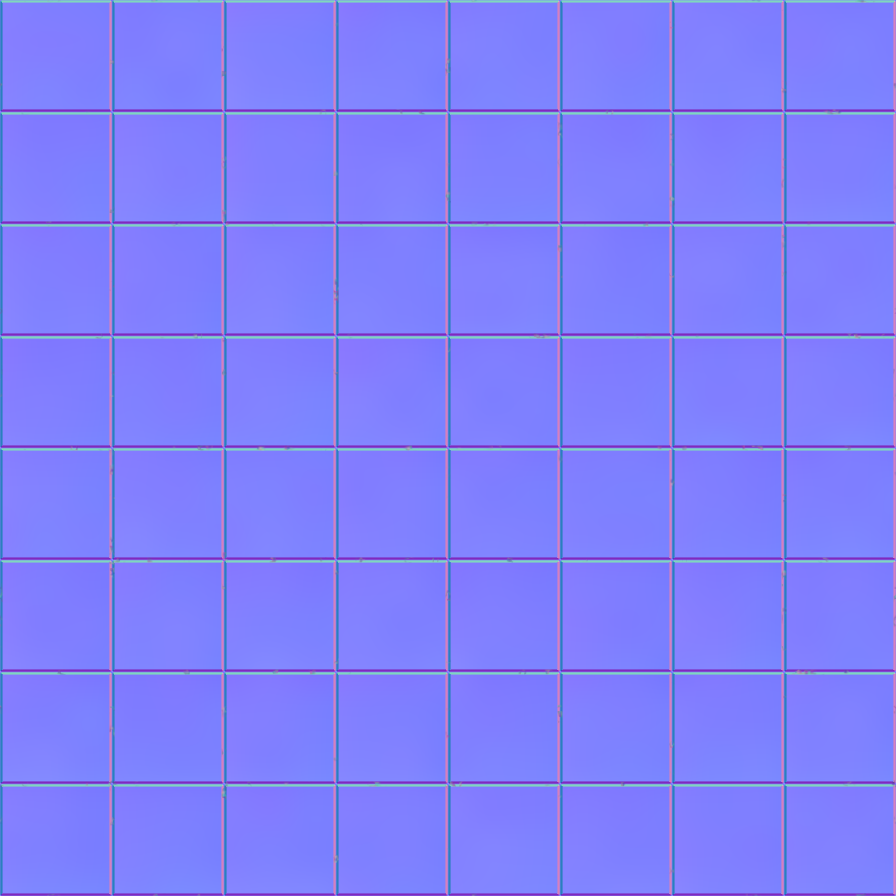
Write a WebGL 1 fragment shader that draws this texture map.

```glsl
precision highp float;
// Normal map of an 8 by 8 grid of square glazed tiles with thin bevelled joints.

uniform vec2 u_resolution;

const float TILES = 8.0;
const float CORNER_RADIUS = 0.018;  // in tile widths, like the bevel limits
const float BEVEL_START = 0.003;
const float BEVEL_END = 0.023;
const vec2 BEVEL_NORMAL = vec2(0.68, 0.48);  // sideways and upward parts

float hash(vec2 p) {
  vec3 q = fract(p.xyx * vec3(0.1031, 0.1030, 0.0973));
  q += dot(q, q.yzx + 33.33);
  return fract((q.x + q.y) * q.z);
}

// Smooth value noise over the unit canvas, wrapping after a whole cell count.
float wrapNoise(vec2 uv, float cells, float seed) {
  vec2 p = uv * cells;
  vec2 i = floor(p);
  vec2 f = fract(p);
  f = f * f * (3.0 - 2.0 * f);
  vec2 a = mod(i, cells) + seed;
  vec2 b = mod(i + 1.0, cells) + seed;
  return mix(mix(hash(a), hash(vec2(b.x, a.y)), f.x),
             mix(hash(vec2(a.x, b.y)), hash(b), f.x), f.y);
}

vec2 wrapNoise2(vec2 uv, float cells, float seed) {
  return vec2(wrapNoise(uv, cells, seed), wrapNoise(uv, cells, seed + 37.0)) - 0.5;
}

// Outward direction in xy, distance inside the rounded tile outline in z.
vec3 tileEdge(vec2 p, float radius) {
  vec2 q = abs(p) - (0.5 - radius);
  vec2 outer = max(q, 0.0);
  float inset = radius - length(outer) - min(max(q.x, q.y), 0.0);
  vec2 axis = q.x > q.y ? vec2(1.0, 0.0) : vec2(0.0, 1.0);
  vec2 dir = min(q.x, q.y) > 0.0 ? normalize(outer) : axis;
  return vec3(dir * sign(p), inset);
}

// Share of a pixel that falls between two limits.
float bandCoverage(float d, float start, float end, float pixel) {
  float low = max(d - 0.5 * pixel, start);
  float high = min(d + 0.5 * pixel, end);
  return max(high - low, 0.0) / pixel;
}

// Slightly dished face with its own tilt and a soft unevenness.
vec2 faceSlope(vec2 uv, vec2 p, vec2 id) {
  vec2 tilt = vec2(hash(id + 11.0), hash(id + 53.0)) - 0.5;
  vec2 bend = 0.6 + 0.8 * vec2(hash(id + 71.0), hash(id + 97.0));
  vec2 dish = -p * (0.05 + 0.22 * p * p) * bend;
  return dish + 0.022 * tilt + 0.045 * wrapNoise2(uv, 20.0, 5.0);
}

// Sparse patches of fine damage, from 0 to 1.
float chipMask(vec2 uv) {
  float patches = smoothstep(0.76, 0.9, wrapNoise(uv, 72.0, 131.0));
  return patches * smoothstep(0.35, 0.75, wrapNoise(uv, 288.0, 17.0));
}

void main() {
  vec2 uv = gl_FragCoord.xy / u_resolution;
  vec2 grid = uv * TILES;
  vec2 id = floor(grid);
  vec2 p = fract(grid) - 0.5;
  float pixel = TILES / min(u_resolution.x, u_resolution.y);

  vec3 edge = tileEdge(p, CORNER_RADIUS);
  float bevel = bandCoverage(edge.z, BEVEL_START, BEVEL_END, pixel);
  vec3 face = vec3(faceSlope(uv, p, id), 1.0);
  vec3 slope = vec3(edge.xy * BEVEL_NORMAL.x, BEVEL_NORMAL.y);
  vec3 normal = mix(face, slope, bevel);

  // Wear is confined to the joints and their rims.
  float rim = 1.0 - smoothstep(0.012, 0.03, edge.z);
  float chip = chipMask(uv) * rim;
  vec2 rough = wrapNoise2(uv, 320.0, 211.0);
  normal.xy = mix(normal.xy, normal.xy * 0.45 + rough * 0.7, chip);
  normal.z -= 0.18 * chip;

  gl_FragColor = vec4(clamp(normal * 0.5 + 0.5, 0.0, 1.0), 1.0);
}
```
